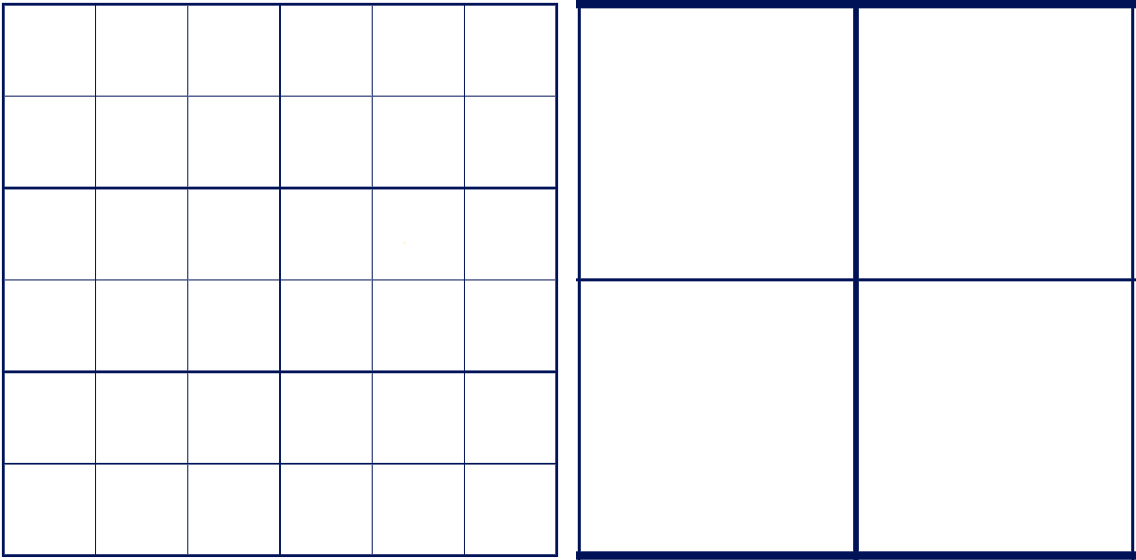
Left: the whole. Right: its middle third, enlarged.
This pattern is drawn by a WebGL 2 fragment shader. Its source:

```glsl
#version 300 es
precision highp float;
// Navy ruled grid of six by six white cells inside a heavy frame.
// Each axis finds its nearest rule, picks that rule's weight by index,
// and turns the distance into exact pixel coverage.

uniform vec2 u_resolution;
out vec4 fragColor;

// Share of a pixel covered by a band of the given width, d from its centre
float bandCoverage(float d, float width, float pixel) {
    float low = max(d - 0.5 * pixel, -0.5 * width);
    float high = min(d + 0.5 * pixel, 0.5 * width);
    return clamp((high - low) / pixel, 0.0, 1.0);
}

// Upright rules: heavy sides, medium middle, hairlines between
float columnWeight(int i) {
    return i % 6 == 0 ? 0.0050 : (i == 3 ? 0.0034 : 0.0018);
}

// Level rules: every second one heavy, the lowest divider a little bolder
float rowWeight(int i) {
    return i % 2 == 0 ? 0.0050 : (i == 1 ? 0.0030 : 0.0018);
}

void main() {
    vec2 uv = gl_FragCoord.xy / u_resolution;
    vec2 pixel = 1.0 / u_resolution;

    // Nearest rule on each axis
    vec2 origin = vec2(0.0059, 0.0078);
    vec2 spacing = vec2(0.1647, 0.1641);
    vec2 index = clamp(round((uv - origin) / spacing), 0.0, 6.0);
    vec2 offset = uv - origin - index * spacing;

    float column = bandCoverage(offset.x, columnWeight(int(index.x)), pixel.x);
    float row = bandCoverage(offset.y, rowWeight(int(index.y)), pixel.y);

    // Trim the rules to the outer edge of the frame
    vec2 fromCentre = uv - origin - 3.0 * spacing;
    vec2 frameSize = 6.0 * spacing + 0.0050;
    float inside = bandCoverage(fromCentre.x, frameSize.x, pixel.x)
                 * bandCoverage(fromCentre.y, frameSize.y, pixel.y);
    float ink = min(max(column, row), inside);

    // White paper with one faint cream fleck
    vec2 fleck = (uv - vec2(0.7227, 0.5660)) / vec2(0.0020, 0.0028);
    vec3 paper = mix(vec3(1.0), vec3(1.0, 0.96, 0.82), exp(-dot(fleck, fleck)));
    vec3 navy = vec3(0.0, 0.07, 0.34);

    fragColor = vec4(mix(paper, navy, ink), 1.0);
}
```
